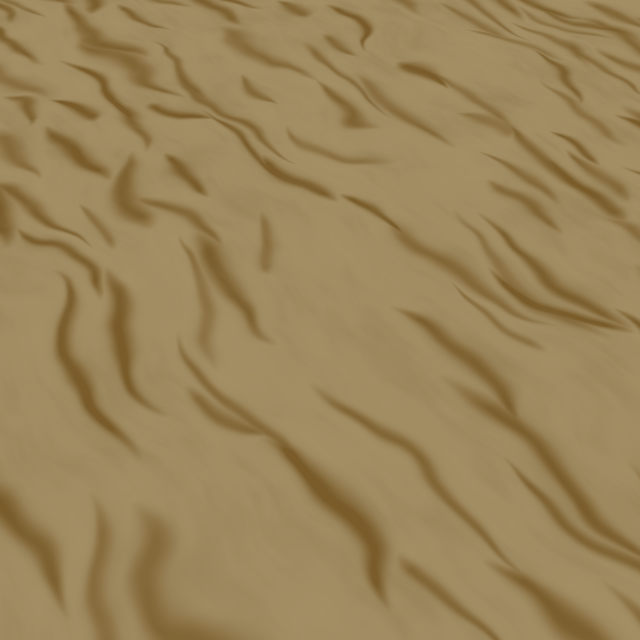
Write a Shadertoy shader that draws this texture.

```glsl
// Wind-rippled sand seen at a slant: soft dark troughs run down to the right.
// The canvas is projected onto a ground plane, where tapered, bent strokes
// are scattered on a staggered grid and laid over faintly mottled sand.

#define HORIZON 1.7
#define DEPTH 1.7
#define CELL vec2(0.18, 0.08)
#define DENSITY 0.74
#define WARP 0.034
#define MOTTLE 0.075
#define SAND vec3(0.632, 0.550, 0.388)
#define TROUGH vec3(0.475, 0.360, 0.165)

float hash(vec2 p) {
    vec3 q = fract(vec3(p.xyx) * 0.1031);
    q += dot(q, q.yzx + 33.33);
    return fract((q.x + q.y) * q.z);
}

float noise(vec2 p) {
    vec2 i = floor(p), f = fract(p);
    f = f * f * f * (f * (f * 6.0 - 15.0) + 10.0);
    return mix(mix(hash(i), hash(i + vec2(1, 0)), f.x),
               mix(hash(i + vec2(0, 1)), hash(i + vec2(1, 1)), f.x), f.y);
}

float fbm(vec2 p) {
    float sum = 0.0, amp = 0.5;
    for (int i = 0; i < 4; i++) {
        sum += amp * noise(p);
        p = mat2(1.6, 1.2, -1.2, 1.6) * p + 7.3;
        amp *= 0.5;
    }
    return sum;
}

// One stroke; d is the offset from its centre in cells (along, across)
float stroke(vec2 d, vec2 id, float widen) {
    float halfLength = mix(0.32, 1.0, hash(id + 11.0));
    float t = d.x / halfLength;
    float taper = 1.0 - t * t;
    if (taper <= 0.0) return 0.0;
    float tilt = (hash(id + 23.0) - 0.5) * 0.8;
    float bend = (hash(id + 37.0) - 0.5) * 0.6;
    float skew = (hash(id + 41.0) - 0.5) * 1.1;
    float across = d.y - tilt * t - bend * t * t;
    float width = mix(0.09, 0.19, hash(id + 53.0)) * widen;
    width *= (0.3 + 0.7 * taper) * (1.0 + skew * t);
    width *= across > 0.0 ? 1.15 : 0.9;
    float strength = mix(0.5, 1.05, hash(id + 67.0));
    return strength * min(1.0, 1.7 * taper) * exp(-across * across / (width * width));
}

// Strongest stroke at a point given in cells
float troughs(vec2 q, float widen) {
    float mask = 0.0;
    for (int j = -1; j <= 1; j++) {
        float row = floor(q.y) + float(j);
        float shift = hash(vec2(row, 5.0));
        float column = floor(q.x + shift);
        for (int i = -2; i <= 2; i++) {
            vec2 id = vec2(column + float(i), row) + 100.0;
            if (hash(id) > DENSITY) continue;
            vec2 jitter = vec2(hash(id + 71.0), hash(id + 83.0)) - 0.5;
            vec2 centre = id - 99.5 + 0.8 * jitter - vec2(shift, 0.0);
            float s = stroke(q - centre, id, widen);
            mask = max(mask, s) + 0.2 * min(mask, s);
        }
    }
    return min(mask, 1.0);
}

void mainImage(out vec4 fragColor, in vec2 fragCoord) {
    vec2 uv = fragCoord / iResolution.xy;

    // Ground plane, then axes along and across the ripples
    float scale = 1.0 / (HORIZON - uv.y);
    vec2 ground = vec2((uv.x - 0.5) * scale, DEPTH * scale);
    vec2 ripple = mat2(0.573, 0.819, -0.819, 0.573) * ground;

    // Wander of the troughs
    vec2 bent = ripple;
    bent.y += WARP * 2.0 * (noise(ground * 6.0 + 20.0) - 0.5);
    bent.y += WARP * 0.5 * (noise(ground * 19.0 + 40.0) - 0.5);
    bent.x += WARP * (noise(ground * 9.0 + 60.0) - 0.5);
    float mask = troughs(bent / CELL, 0.7 + 0.5 * scale);

    // Broad stains and faint streaks in the open sand
    float stains = fbm(ground * 9.0 + 30.0) - 0.47;
    float streaks = fbm(bent * vec2(14.0, 55.0) + 50.0) - 0.47;
    float shade = 0.6 * stains + 0.5 * streaks;
    mask = clamp(mask * (1.0 + 0.5 * streaks) + 0.35 * max(-shade, 0.0), 0.0, 1.0);

    vec3 color = mix(SAND * (1.0 + MOTTLE * shade), TROUGH, mask);
    fragColor = vec4(color, 1.0);
}
```
